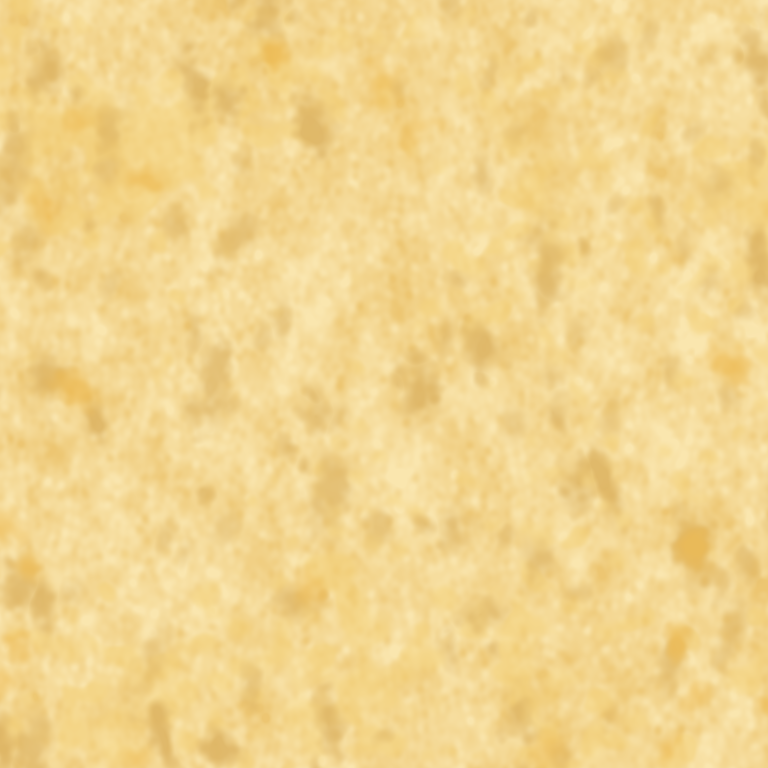
Give the GLSL for this texture, as a three.js fragment shader.

```glsl
// Cream stone or parchment surface with soft mottling, upright tan smudges and amber specks.
varying vec2 vUv;

vec3 hash3(vec2 cell) {
  vec3 q = fract(vec3(cell.xyx) * vec3(0.1031, 0.1030, 0.0973));
  q += dot(q, q.yxz + 33.33);
  return fract((q.xxy + q.yzz) * q.zyx);
}

// Cellular noise: one soft light or dark grain per cell, about -1 to 1
float grains(vec2 p) {
  vec2 cell = floor(p);
  float sum = 0.0;
  for (int y = -1; y <= 1; y++) {
    for (int x = -1; x <= 1; x++) {
      vec2 id = cell + vec2(float(x), float(y));
      vec3 rnd = hash3(id + 71.0);
      vec2 d = p - id - rnd.xy;
      float fall = max(1.0 - dot(d, d), 0.0);
      sum += (rnd.z * 2.0 - 1.0) * fall * fall * fall;
    }
  }
  return sum;
}

// Scattered, slightly tilted ellipses with blurred rims; sizes in canvas units
float stains(vec2 p, float count, float seed, float chance, vec2 minSize, vec2 maxSize, float rough) {
  vec2 cell = floor(p * count);
  float cover = 0.0;
  for (int y = -1; y <= 1; y++) {
    for (int x = -1; x <= 1; x++) {
      vec2 id = cell + vec2(float(x), float(y));
      vec3 place = hash3(id + seed);
      vec3 form = hash3(id + seed + 37.0);
      vec2 d = p - (id + place.xy) / count;
      d.x += d.y * (form.z - 0.5) * 0.6;
      float r = length(d / mix(minSize, maxSize, form.xy)) + rough;
      float strength = step(place.z, chance) * (0.55 + 0.45 * form.z);
      cover = max(cover, strength * (1.0 - smoothstep(0.0, 1.35, r)));
    }
  }
  return cover;
}

void main() {
  // Slight warp, and roughness that makes the stains ragged and patchy
  vec2 p = vUv + 0.004 * vec2(grains(vUv * 40.0 + 5.0), grains(vUv * 40.0 + 90.0));
  float rough = 0.45 * grains(vUv * vec2(38.0, 30.0) + 3.0) + 0.3 * grains(vUv * 75.0 + 17.0);

  // Mottled ground, from broad clouds to fine grain and upright fibres
  float mottle = 0.50 * grains(p * vec2(9.0, 8.0) + 13.0)
               + 0.75 * grains(p * vec2(25.0, 20.0) + 29.0)
               + 0.80 * grains(p * vec2(54.0, 46.0) + 47.0)
               + 0.75 * grains(vUv * vec2(98.0, 84.0) + 7.0)
               + 0.20 * grains(vUv * vec2(95.0, 20.0) + 61.0);
  vec3 honey = vec3(0.938, 0.802, 0.495);
  vec3 cream = vec3(0.972, 0.884, 0.652);
  vec3 color = mix(honey, cream, clamp(0.57 + 0.5 * mottle, -0.3, 1.2));

  // Warm yellow drifts, broken into small flecks
  float drift = smoothstep(0.1, 0.9, 0.7 * grains(p * 6.0 + 83.0) + grains(p * 36.0 + 19.0));
  color = mix(color, vec3(0.955, 0.820, 0.470), 0.5 * drift);

  // Tan smudges, mostly taller than wide, with smaller faint ones between
  float smudge = stains(p, 9.0, 11.0, 0.52, vec2(0.017, 0.022), vec2(0.032, 0.062), rough);
  float fleck = stains(p, 17.0, 59.0, 0.25, vec2(0.010, 0.012), vec2(0.018, 0.028), rough);
  color = mix(color, vec3(0.865, 0.705, 0.390), clamp(max(smudge, 0.7 * fleck), 0.0, 0.85));

  // Amber specks
  float speck = stains(p, 8.0, 203.0, 0.28, vec2(0.017, 0.016), vec2(0.036, 0.036), rough);
  color = mix(color, vec3(0.930, 0.730, 0.320), 0.8 * speck);

  gl_FragColor = vec4(color, 1.0);
}
```
